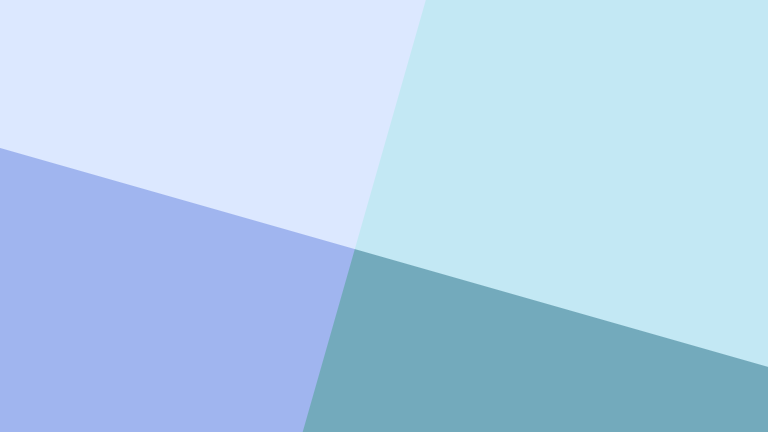
Write a Shadertoy shader that draws this background.

```glsl
#define CROSSING vec2(0.462, 0.4234)
#define TILT 0.2777
#define PALE_BLUE vec3(0.863, 0.910, 1.000)
#define PALE_CYAN vec3(0.765, 0.910, 0.955)
#define PERIWINKLE vec3(0.627, 0.710, 0.937)
#define TEAL vec3(0.451, 0.667, 0.737)

// Antialiased half-plane: 0 on the negative side, 1 on the positive side
float sideMask(float signedDist, float pixelSize) {
    return clamp(signedDist / pixelSize + 0.5, 0.0, 1.0);
}

void mainImage(out vec4 fragColor, in vec2 fragCoord) {
    // Position relative to the crossing, in canvas heights
    float pixelSize = 1.0 / iResolution.y;
    vec2 pos = (fragCoord - CROSSING * iResolution.xy) * pixelSize;

    // Signed distances to the two perpendicular dividing lines
    vec2 rightNormal = vec2(cos(TILT), -sin(TILT));
    vec2 upNormal = vec2(sin(TILT), cos(TILT));
    float rightSide = sideMask(dot(pos, rightNormal), pixelSize);
    float upperSide = sideMask(dot(pos, upNormal), pixelSize);

    // Blend the four flat quadrants
    vec3 lower = mix(PERIWINKLE, TEAL, rightSide);
    vec3 upper = mix(PALE_BLUE, PALE_CYAN, rightSide);
    fragColor = vec4(mix(lower, upper, upperSide), 1.0);
}
```
